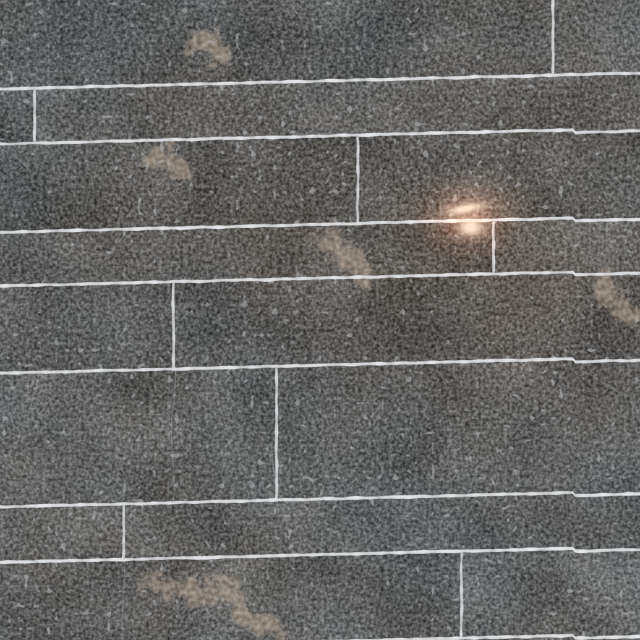
A WebGL 2 fragment shader for this texture:

```glsl
#version 300 es
precision highp float;
// Dark slate wall: eight slightly tilted courses of long tiles with pale grout.
// Courses come from a list of edges, each split by one joint; gradient noise
// adds grain, clouds and tan stains, and a loop scatters hairline scratches.
uniform vec2 u_resolution;
out vec4 outColor;

const float TILT = 0.0248;
const float GROUT_HALF = 0.0024;
const vec3 SLATE_COOL = vec3(0.370, 0.385, 0.395);
const vec3 SLATE_WARM = vec3(0.385, 0.365, 0.345);
const vec3 GROUT = vec3(0.86, 0.87, 0.88);
const vec3 STAIN = vec3(0.62, 0.57, 0.52);
const vec3 SCRATCH = vec3(0.68, 0.69, 0.70);
const vec3 GLOW = vec3(1.0, 0.50, 0.26);

// Heights of the bed joints, and the upright joint of each course, top down
const float EDGE[8] = float[8](0.861, 0.775, 0.637, 0.553, 0.417, 0.208, 0.121, -0.015);
const float JOINT[9] = float[9](0.864, 0.054, 0.559, 0.771, 0.271, 0.432, 0.193, 0.721, 0.3);

// Stains as segments: start.xy, end.xy
const vec4 STAINS[6] = vec4[6](
  vec4(0.25, 0.755, 0.28, 0.735), vec4(0.515, 0.625, 0.57, 0.578),
  vec4(0.24, 0.09, 0.35, 0.07), vec4(0.38, 0.04, 0.42, 0.02),
  vec4(0.31, 0.93, 0.345, 0.915), vec4(0.94, 0.55, 0.99, 0.50));

vec2 hash2(vec2 p) {
  vec3 q = fract(p.xyx * vec3(0.1031, 0.1030, 0.0973));
  q += dot(q, q.yzx + 33.33);
  return fract((q.xx + q.yz) * q.zy);
}

float cornerSlope(vec2 cell, vec2 corner, vec2 f) {
  float a = 6.2832 * hash2(cell + corner + 57.0).x;
  return dot(vec2(cos(a), sin(a)), f - corner);
}

float gradientNoise(vec2 p) {
  vec2 i = floor(p), f = fract(p);
  vec2 w = f * f * f * (f * (f * 6.0 - 15.0) + 10.0);
  float low = mix(cornerSlope(i, vec2(0, 0), f), cornerSlope(i, vec2(1, 0), f), w.x);
  float high = mix(cornerSlope(i, vec2(0, 1), f), cornerSlope(i, vec2(1, 1), f), w.x);
  return mix(low, high, w.y);
}

float fbm(vec2 p) {
  float sum = 0.0, amp = 0.6;
  for (int i = 0; i < 4; i++) {
    sum += amp * gradientNoise(p);
    p = p * 2.1 + 13.7;
    amp *= 0.55;
  }
  return sum;
}

float segmentDistance(vec2 p, vec2 a, vec2 b) {
  vec2 ab = b - a;
  return length(p - a - ab * clamp(dot(p - a, ab) / dot(ab, ab), 0.0, 1.0));
}

float stroke(float d, float halfWidth, float aa) {
  return 1.0 - smoothstep(halfWidth - aa, halfWidth + aa, d);
}

float spot(vec2 p, vec2 center, vec2 radius) {
  vec2 q = (p - center) / radius;
  return exp(-dot(q, q));
}

// Stone colour of one tile, before stains and scratches
vec3 slate(vec2 p, vec2 tile) {
  float grain = 0.19 * gradientNoise(p * 150.0) + 0.17 * gradientNoise(p * 245.0 + 9.0);
  float tone = 0.15 * fbm(p * 7.0 + tile * 5.0) + 0.04 * (hash2(tile).x - 0.5);
  float warmth = 0.30 + 0.8 * fbm(p * 3.0 + 4.0) + 0.7 * spot(p, vec2(0.62, 0.58), vec2(0.42, 0.18));
  return mix(SLATE_COOL, SLATE_WARM, clamp(warmth, 0.0, 1.0)) + grain + tone;
}

float stains(vec2 p) {
  float ragged = 0.055 * fbm(p * 28.0), cover = 0.0;
  for (int i = 0; i < 6; i++) {
    float d = segmentDistance(p, STAINS[i].xy, STAINS[i].zw) + ragged;
    cover = max(cover, 1.0 - smoothstep(0.003, 0.026, d));
  }
  return cover;
}

float scratches(vec2 p, float aa) {
  float cover = 0.0;
  for (int i = 0; i < 44; i++) {
    vec2 start = hash2(vec2(i, 3)), kind = hash2(vec2(i, 17));
    float angle = 3.1416 * kind.x;
    vec2 along = vec2(cos(angle), sin(angle)) * mix(0.02, 0.12, kind.y * kind.y);
    float line = stroke(segmentDistance(p, start, start + along), 0.0007, aa);
    cover = max(cover, line * mix(0.15, 0.5, hash2(vec2(i, 29)).x));
  }
  return cover * (0.75 + 0.8 * gradientNoise(p * 45.0));
}

void main() {
  vec2 uv = gl_FragCoord.xy / u_resolution;
  float aa = 0.8 / min(u_resolution.x, u_resolution.y);

  // Courses tilt upward; the lower ones step down near the right side
  float level = uv.y - TILT * uv.x;
  level += 0.0045 * smoothstep(0.894, 0.900, uv.x) * step(level, 0.81);
  level += 0.0012 * gradientNoise(uv * 30.0);
  int row = 0;
  float bed = 1.0;
  for (int i = 0; i < 8; i++) {
    bed = min(bed, abs(level - EDGE[i]));
    if (level < EDGE[i]) row = i + 1;
  }
  float x = uv.x + 0.0015 * gradientNoise(uv * 35.0 + 6.0);
  float upright = abs(x - JOINT[row]);
  vec2 tile = vec2(row, step(JOINT[row], x));

  // Stone with stains, pale flecks and scratches
  vec3 color = slate(uv, tile);
  color = mix(color, STAIN + 0.25 * gradientNoise(uv * 130.0), 0.75 * stains(uv));
  float fleck = smoothstep(0.36, 0.52, gradientNoise(uv * 85.0) + 0.25 * fbm(uv * 6.0));
  color = mix(color, SCRATCH, max(0.6 * fleck, scratches(uv, aa)));

  // Faint cracks run on below some upright joints
  if (row == 5 || row == 7) {
    float crack = abs(x - JOINT[row - 1] + 0.008 * gradientNoise(uv * 9.0));
    color = mix(color, SCRATCH, 0.35 * stroke(crack, 0.001, aa));
  }

  // Grout with uneven width and brightness
  float wear = gradientNoise(uv * 60.0 + 21.0);
  float halfWidth = GROUT_HALF * (1.0 + 0.5 * wear);
  float grout = max(stroke(bed, halfWidth, aa), 0.9 * stroke(upright, halfWidth * 0.9, aa));
  color = mix(color, GROUT + 0.12 * wear, 0.95 * grout);

  // Warm lamp reflection: two bright cores in an orange halo
  vec2 tilted = vec2(uv.x, uv.y - 0.18 * (uv.x - 0.727));
  float core = spot(tilted, vec2(0.727, 0.674), vec2(0.026, 0.007))
             + spot(uv, vec2(0.735, 0.645), vec2(0.018, 0.013));
  float halo = spot(uv, vec2(0.731, 0.66), vec2(0.055, 0.045));
  color += GLOW * 0.30 * halo;
  color = mix(color, vec3(1.0, 0.90, 0.80), clamp(1.15 * core, 0.0, 1.0));

  outColor = vec4(clamp(color, 0.0, 1.0), 1.0);
}
```
